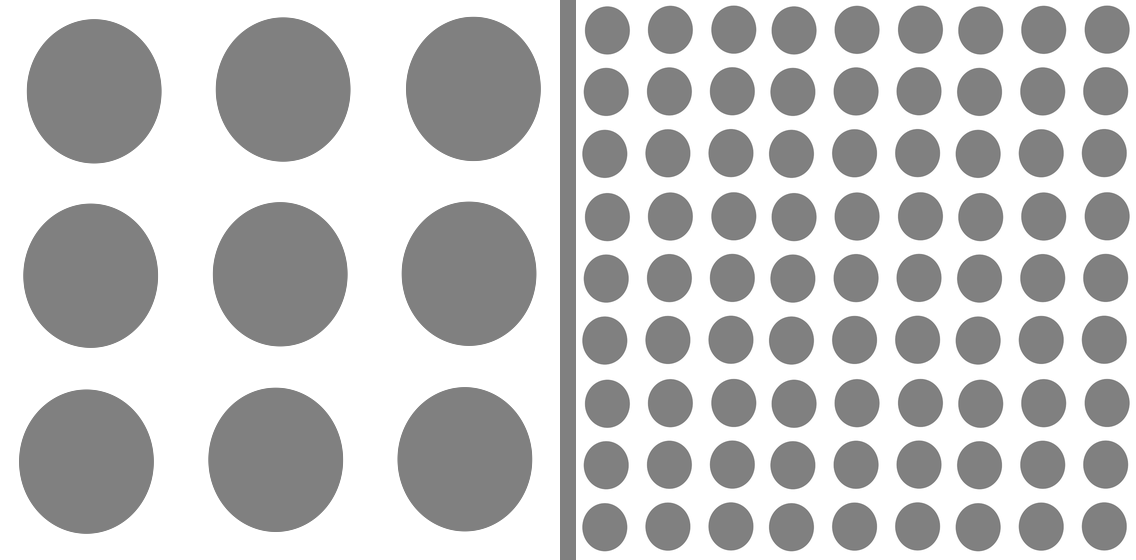
Left: one tile. Right: repeated 3 by 3.
Give the GLSL for this pattern, as a three.js fragment shader.

```glsl
varying vec2 vUv;

const float REPEATS = 3.0;
const vec2 RADII = vec2(0.1204, 0.1289);
const vec3 PAPER = vec3(1.0);
const vec3 DOT_GREY = vec3(0.5);
const float EDGE = 0.001;

float hash(vec2 p) {
  return fract(sin(dot(p, vec2(127.1, 311.7))) * 43758.5453);
}

// Approximate signed distance to an axis-aligned ellipse
float ellipseDistance(vec2 p, vec2 radii) {
  float k = length(p / radii);
  float slope = length(p / (radii * radii));
  return k * (k - 1.0) / max(slope, 0.0001);
}

// Offset of a dot from its cell centre: slight lean plus random jitter
vec2 dotOffset(vec2 cell, float repeats, float jitter) {
  vec2 step = cell - 0.5 * (repeats - 1.0);
  vec2 lean = vec2(0.0037 * step.x + 0.0066 * step.y,
                   0.0085 + 0.0022 * step.x - 0.0020 * step.y);
  vec2 noise = vec2(hash(cell), hash(cell + 17.0)) - 0.5;
  return lean + jitter * noise;
}

void main() {
  // Wrapped cell index and position within the cell, in canvas units
  vec2 grid = vUv * REPEATS;
  vec2 cell = mod(floor(grid), REPEATS);
  vec2 local = (fract(grid) - 0.5) / REPEATS;

  // Flat dot on plain ground
  float d = ellipseDistance(local - dotOffset(cell, REPEATS, 0.004), RADII);
  float cover = 1.0 - smoothstep(-EDGE, EDGE, d);
  gl_FragColor = vec4(mix(PAPER, DOT_GREY, cover), 1.0);
}
```
